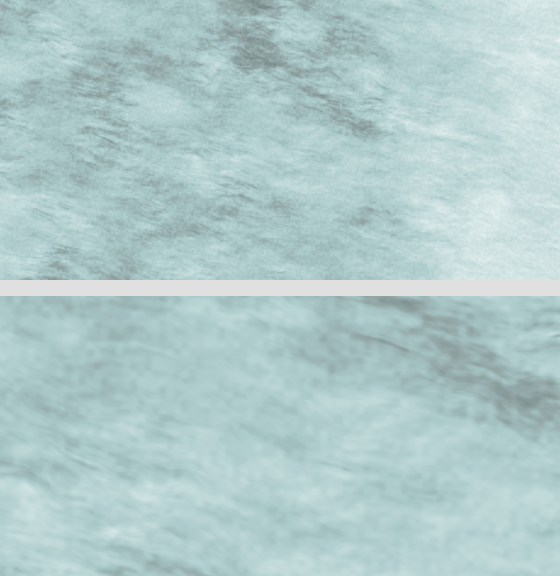
Top, the full canvas; bottom, a detail of the centre.
A Shadertoy shader for this texture:

```glsl
// Weathered pale teal plaster: cloudy stains, slanted brush streaks, fine relief and scratches.
// Layers of value noise add up to one tone, which a colour ramp turns into paint.
// The tone is measured on the red channel of the ramp.

const vec3 RAMP[7] = vec3[7](
    vec3(0.48, 0.55, 0.55), vec3(0.58, 0.66, 0.66), vec3(0.63, 0.74, 0.74),
    vec3(0.67, 0.79, 0.79), vec3(0.74, 0.84, 0.84), vec3(0.82, 0.89, 0.89),
    vec3(0.93, 0.96, 0.96));

const float BASE_TONE = 0.672;
const float RIGHT_GLOW = 0.135;      // paler paint toward the right edge
const float STAIN_DEPTH = 0.085;     // grey stain at the upper middle
const float CORNER_GLOW = 0.13;      // worn lower left corner
const float CLOUD_CONTRAST = 0.125;
const float STREAK_CONTRAST = 0.085;
const float RELIEF_CONTRAST = 0.05;
const float GRAIN_CONTRAST = 0.022;
const float SCRATCH_CONTRAST = 0.09;
const float STREAK_ANGLE = -0.27;    // radians, falling to the right
const float SCRATCH_CELL = 0.13;
const float SCRATCH_WIDTH = 0.0022;

float hash(vec2 cell) {
    uvec2 k = uvec2(ivec2(cell));
    uint n = (k.x * 1597334677u) ^ (k.y * 3812015801u);
    n = (n ^ (n >> 15)) * 2246822519u;
    n ^= n >> 13;
    return float(n >> 8) / 16777216.0;
}

mat2 rotation(float a) {
    return mat2(cos(a), sin(a), -sin(a), cos(a));
}

// Signed value noise, -1 to 1
float noise(vec2 p) {
    vec2 i = floor(p), f = fract(p);
    f = f * f * f * (f * (f * 6.0 - 15.0) + 10.0);
    float low = mix(hash(i), hash(i + vec2(1, 0)), f.x);
    float high = mix(hash(i + vec2(0, 1)), hash(i + vec2(1, 1)), f.x);
    return 2.0 * mix(low, high, f.y) - 1.0;
}

float fbm(vec2 p, int octaves) {
    float sum = 0.0, amplitude = 0.5;
    for (int i = 0; i < octaves; i++) {
        sum += amplitude * noise(p);
        p = rotation(0.35) * p * 2.03 + 17.3;
        amplitude *= 0.55;
    }
    return sum;
}

// Thin tapered strokes, one per occupied cell: a lit edge next to a dark one
float scratches(vec2 p, float pixel) {
    vec2 home = floor(p / SCRATCH_CELL);
    float width = max(SCRATCH_WIDTH, 0.6 * pixel);
    float sum = 0.0;
    for (int y = -1; y <= 1; y++)
    for (int x = -1; x <= 1; x++) {
        vec2 cell = home + vec2(x, y);
        vec2 center = (cell + vec2(hash(cell + 31.0), hash(cell + 57.0))) * SCRATCH_CELL;
        vec2 d = rotation(0.7 * (hash(cell + 83.0) - 0.5)) * (p - center);
        float halfLength = mix(0.015, 0.06, hash(cell + 109.0));
        d.y += 3.0 * (hash(cell + 151.0) - 0.5) * d.x * d.x;
        float taper = 1.0 - smoothstep(0.3, 1.0, abs(d.x) / halfLength);
        float lit = exp(-pow((d.y - width) / width, 2.0));
        float dark = exp(-pow((d.y + width) / width, 2.0));
        float present = step(0.45, hash(cell + 197.0)) * hash(cell + 211.0);
        sum += present * taper * mix(lit - 0.5 * dark, 0.4 * lit - dark, step(0.5, hash(cell + 241.0)));
    }
    return sum;
}

vec3 paint(float tone) {
    vec3 color = RAMP[0];
    for (int i = 1; i < 7; i++) {
        float span = RAMP[i].r - RAMP[i - 1].r;
        color = mix(color, RAMP[i], clamp((tone - RAMP[i - 1].r) / span, 0.0, 1.0));
    }
    return color;
}

void mainImage(out vec4 fragColor, in vec2 fragCoord) {
    vec2 p = fragCoord / iResolution.y;
    vec2 warp = vec2(fbm(p * 4.0 + 40.0, 4), fbm(p * 4.0 + 90.0, 4));
    vec2 q = rotation(-STREAK_ANGLE) * p + 0.035 * warp;

    // Broad light and stains with ragged borders
    vec2 w = p + 0.3 * warp;
    float tone = BASE_TONE + RIGHT_GLOW * smoothstep(1.1, 1.95, w.x);
    vec2 stain = (w - vec2(0.93, 0.92)) / vec2(0.36, 0.24);
    tone -= STAIN_DEPTH * exp(-dot(stain, stain));
    vec2 corner = (w - vec2(0.0, 0.02)) / vec2(0.16, 0.2);
    tone += CORNER_GLOW * exp(-dot(corner, corner));

    // Clouds and slanted streaks, stronger in some areas
    float calm = 1.0 - 0.45 * smoothstep(1.2, 1.9, p.x);
    tone += CLOUD_CONTRAST * calm * fbm(q * vec2(5.0, 8.0) + 11.0, 6);
    float roughness = calm * smoothstep(-0.5, 0.5, fbm(p * 5.0 + 63.0, 3));
    float streak = fbm(q * vec2(11.0, 36.0) + 5.0, 4);
    tone += STREAK_CONTRAST * mix(0.4, 1.6, roughness) * streak;

    // Embossed surface, grain and scratches
    vec2 surface = q * vec2(26.0, 58.0);
    float relief = fbm(surface, 3) - fbm(surface + vec2(0.2, -0.4), 3);
    tone += RELIEF_CONTRAST * mix(0.6, 1.5, roughness) * relief;
    tone += GRAIN_CONTRAST * noise(p * 115.0);
    tone += SCRATCH_CONTRAST * mix(0.3, 1.2, roughness) * scratches(q, 1.0 / iResolution.y);

    fragColor = vec4(paint(tone), 1.0);
}
```
